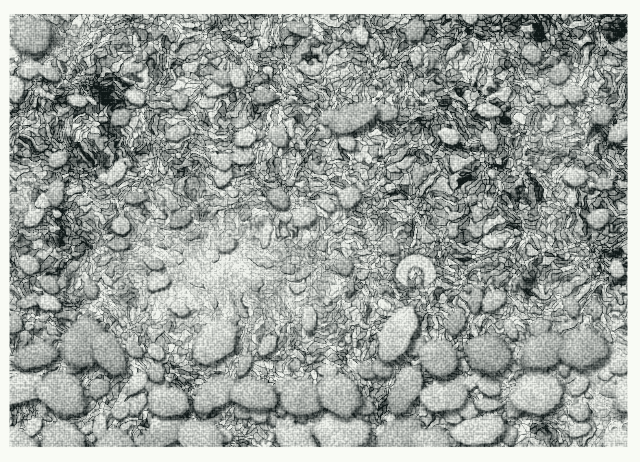
Write a WebGL 1 fragment shader that draws this texture.

```glsl
precision highp float;
uniform vec2 u_resolution;

#define GRIT_SCALE 78.0
#define GRIT_GAP 0.40
#define GRIT_VARIETY 0.36
#define CREVICE 0.75
#define STONE_SHADOW 0.62
#define GRAIN 0.30
#define SCREEN_PITCH 150.0
#define SCREEN_DEPTH 0.07
#define BASE_TONE 0.75
#define INK vec3(0.03, 0.065, 0.065)
#define PAPER vec3(0.975, 0.985, 0.96)

vec2 hash2(vec2 p) {
  return fract(sin(vec2(dot(p, vec2(127.1, 311.7)), dot(p, vec2(269.5, 183.3)))) * 43758.5);
}

float cornerSlope(vec2 corner, vec2 offset) {
  float a = 6.2832 * hash2(corner).x;
  return dot(vec2(cos(a), sin(a)), offset);
}

float gradientNoise(vec2 p) {
  vec2 i = floor(p), f = fract(p), e = vec2(1.0, 0.0);
  vec2 u = f * f * f * (f * (f * 6.0 - 15.0) + 10.0);
  float low = mix(cornerSlope(i, f), cornerSlope(i + e, f - e), u.x);
  float high = mix(cornerSlope(i + e.yx, f - e.yx), cornerSlope(i + 1.0, f - 1.0), u.x);
  return mix(low, high, u.y);
}

float fbm(vec2 p) {
  float sum = 0.0, amp = 0.5;
  for (int i = 0; i < 4; i++) {
    sum += amp * gradientNoise(p);
    p = mat2(1.6, 1.2, -1.2, 1.6) * p + 7.3;
    amp *= 0.6;
  }
  return sum;
}

float blob(vec2 p, float x, float y, float width, float height) {
  vec2 d = (p - vec2(x, y)) / vec2(width, height);
  return exp(-dot(d, d));
}

// Packed crumbs: x = tone of the crumb, y = dark gap around it
vec2 grit(vec2 p) {
  float nearest = 9.0, second = 9.0, tone = 0.0;
  for (int k = 0; k < 9; k++) {
    vec2 id = floor(p) + vec2(mod(float(k), 3.0), floor((float(k) + 0.5) / 3.0)) - 1.0;
    vec2 h = hash2(id);
    float d = length(id + h - p);
    second = min(second, max(nearest, d));
    if (d < nearest) tone = fract(h.x * 17.0 + h.y * 31.0);
    nearest = min(nearest, d);
  }
  return vec2(tone - 0.5, 1.0 - smoothstep(0.0, 0.32, second - nearest));
}

// Scattered rounded stones with shadows, share differs above and below
float layStones(float tone, vec2 p, float scale, float shareTop, float shareBottom, float seed) {
  vec2 q = p * scale;
  float wobble = 0.28 * gradientNoise(q * 2.3 + seed) + 0.12 * gradientNoise(q * 6.0);
  float soft = 0.05 + 0.0035 * scale, mottle = 0.22 * fbm(q * 3.0);
  for (int k = 0; k < 9; k++) {
    vec2 id = floor(q) + vec2(mod(float(k), 3.0), floor((float(k) + 0.5) / 3.0)) - 1.0;
    vec2 h = hash2(id + seed), g = hash2(id + seed + 51.7);
    vec2 center = id + 0.2 + 0.6 * h, d = q - center;
    float present = step(g.x, mix(shareBottom, shareTop, smoothstep(0.2, 0.33, center.y / scale)));
    float a = (h.x + h.y - 1.0) * 1.9;
    mat2 turn = mat2(cos(a), -sin(a), sin(a), cos(a));
    vec2 radius = vec2(0.42 + 0.22 * h.y, 0.27 + 0.17 * g.y);
    float body = length(turn * d / radius) + wobble;
    float shade = length(turn * (d + vec2(-0.05, 0.09)) / radius) + wobble;
    tone *= 1.0 - present * STONE_SHADOW * (1.0 - smoothstep(0.92, 1.3, shade));
    float lit = 0.70 + 0.22 * fract(g.y * 13.0) + 0.20 * (d.y - 0.5 * d.x) + mottle;
    lit -= 0.12 * smoothstep(0.7, 1.0, body);
    tone = mix(tone, lit, 0.9 * present * (1.0 - smoothstep(1.0 - soft, 1.0 + soft, body)));
  }
  return tone;
}

void main() {
  vec2 uv = gl_FragCoord.xy / u_resolution, p = gl_FragCoord.xy / u_resolution.y;
  vec2 w = p + 0.09 * vec2(fbm(p * 7.0), fbm(p * 7.0 + 19.0));
  // Broad light and dark regions of the ground
  float pale = blob(w, 0.46, 0.41, 0.27, 0.13) + blob(w, 1.31, 0.19, 0.16, 0.13)
    + 0.8 * blob(w, 0.04, 0.56, 0.06, 0.07) + 0.7 * blob(w, 0.07, 0.92, 0.12, 0.06)
    + 0.6 * blob(w, 1.21, 0.75, 0.05, 0.14);
  float dark = blob(w, 1.18, 0.945, 0.32, 0.045) + blob(w, 0.235, 0.80, 0.05, 0.07)
    + 0.6 * blob(w, 0.13, 0.48, 0.08, 0.11) + 0.6 * blob(w, 1.34, 0.52, 0.06, 0.25)
    + 0.5 * blob(w, 1.03, 0.66, 0.15, 0.15) + 0.4 * blob(w, 0.10, 0.70, 0.16, 0.12);
  float rough = clamp(1.0 - 0.75 * pale + 0.25 * dark, 0.2, 1.2);
  // Crumbly soil and its crevices
  vec2 crumbs = grit(w * GRIT_SCALE);
  float tone = BASE_TONE + 0.13 * pale - 0.30 * dark + 0.40 * fbm(p * 13.0);
  tone += rough * (GRIT_VARIETY * crumbs.x - GRIT_GAP * crumbs.y);
  float crack = smoothstep(0.12, 0.5, gradientNoise(w * 27.0) + 0.4 * gradientNoise(w * 70.0));
  tone -= CREVICE * crack * rough * (0.35 + 0.6 * dark);
  // Pebbles from small to large
  tone = layStones(max(tone, 0.0), w, 40.0, 0.20, 0.15, 3.0);
  tone = layStones(tone, p, 22.0, 0.17, 0.35, 11.0);
  tone = layStones(tone, p, 10.0, 0.04, 0.72, 29.0);
  // Curved shell and deep holes
  vec2 s = p - vec2(0.90, 0.405);
  float arch = abs(length(s) - 0.031) + 0.6 * max(-s.y - 0.005, 0.0);
  tone *= 1.0 - 0.4 * (1.0 - smoothstep(0.012, 0.024, arch));
  tone = mix(tone, 0.86, 1.0 - smoothstep(0.010, 0.015, arch));
  tone *= 1.0 - 0.9 * min(1.0, blob(w, 1.16, 0.405, 0.014, 0.024) + blob(w, 1.285, 0.71, 0.022, 0.013));
  // Printing screen and film grain
  vec2 dots = mat2(0.707, 0.707, -0.707, 0.707) * p * SCREEN_PITCH * 6.2832;
  tone += SCREEN_DEPTH * cos(dots.x) * cos(dots.y) + GRAIN * gradientNoise(p * 190.0);
  // Blank paper margin
  vec2 edge = min(uv - vec2(0.0145, 0.032), vec2(0.981, 0.970) - uv);
  float printed = smoothstep(-0.001, 0.002, min(edge.x, edge.y));
  gl_FragColor = vec4(mix(INK, PAPER, mix(1.0, clamp(tone, 0.03, 0.96), printed)), 1.0);
}
```
